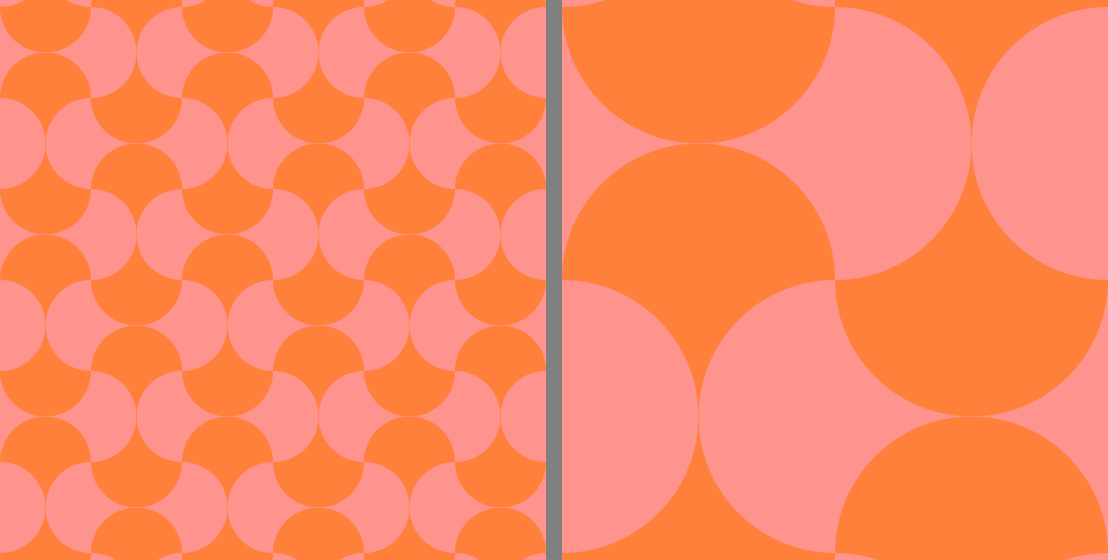
Left, the full canvas; right, a detail of the centre.
A Shadertoy shader for this pattern:

```glsl
// Interlocking two-colour axe-head tiles: paired half discs on a checkerboard of turned cells.
#define CELLS_ACROSS 6.0
#define DISC_RADIUS 0.5
#define EDGE_PIXELS 1.0
#define ORANGE vec3(1.0, 0.502, 0.229)
#define PINK vec3(1.0, 0.578, 0.557)

// Signed distance to the half discs sitting on the bottom and top of a unit cell
float halfDiscPair(vec2 cellPos) {
    float nearestSide = min(cellPos.y, 1.0 - cellPos.y);
    return length(vec2(cellPos.x - 0.5, nearestSide)) - DISC_RADIUS;
}

void mainImage(out vec4 fragColor, in vec2 fragCoord) {
    // Square grid with a cell corner at the canvas centre
    float cellSize = iResolution.x / CELLS_ACROSS;
    vec2 gridPos = (fragCoord - 0.5 * iResolution.xy) / cellSize;
    vec2 cellId = floor(gridPos);
    vec2 cellPos = gridPos - cellId;

    // Every other cell is turned a quarter and has its colours swapped
    bool turned = mod(cellId.x + cellId.y, 2.0) < 0.5;
    float dist = turned ? -halfDiscPair(cellPos.yx) : halfDiscPair(cellPos);

    // Antialiased blend across the arc
    float halfEdge = 0.5 * EDGE_PIXELS / cellSize;
    float pinkAmount = clamp(0.5 + 0.5 * dist / halfEdge, 0.0, 1.0);
    fragColor = vec4(mix(ORANGE, PINK, pinkAmount), 1.0);
}
```
